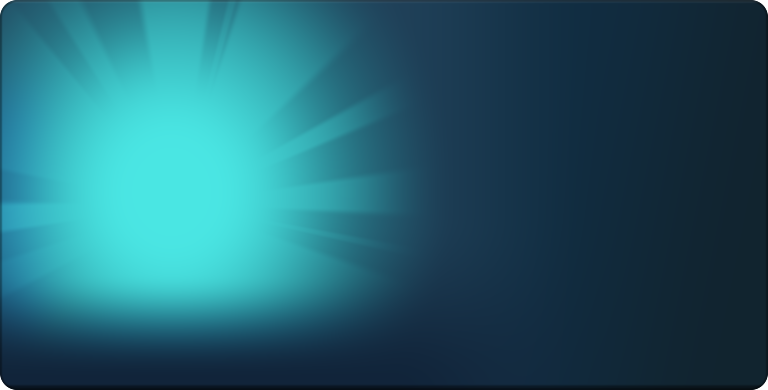
A Shadertoy shader for this background:

```glsl
// A rounded navy panel with a soft cyan glow on its left side.
// The glow is an elliptical falloff, cut off by a shadow along the floor;
// angular beams around a hub lengthen or shorten its reach.

const vec3 PAPER      = vec3(1.0);
const vec3 NAVY_NEAR  = vec3(0.125, 0.255, 0.35);
const vec3 NAVY_MID   = vec3(0.065, 0.175, 0.255);
const vec3 NAVY_FAR   = vec3(0.068, 0.14, 0.185);
const vec3 NAVY_FLOOR = vec3(0.065, 0.14, 0.225);
const vec3 CYAN       = vec3(0.29, 0.90, 0.89);
const vec3 BLUE_TINT  = vec3(-0.02, -0.04, 0.045);

const float PANEL_ASPECT = 1.969;
const float PANEL_INSET  = 0.002;
const float PANEL_RADIUS = 0.042;

const vec2 GLOW_CENTER = vec2(0.44, 0.508);
const vec2 GLOW_RADII  = vec2(0.46, 0.515);
const vec2 GLOW_FADE   = vec2(0.22, 1.60);  // falloff start and end
const vec2 FLOOR_FADE  = vec2(0.03, 0.30);  // heights of the shadow

const vec2 BEAM_HUB      = vec2(0.456, 0.477);
const vec2 BEAM_START    = vec2(0.45, 0.95); // glow distances
const vec2 BEAM_END      = vec2(1.0, 1.5);
const float BEAM_GAIN    = 0.72;
const int BEAM_COUNT     = 15;
// Each beam: direction and half width in degrees, change of reach.
const vec3 BEAMS[BEAM_COUNT] = vec3[](
    vec3(90.8, 9.8, 0.10),  vec3(108.0, 7.5, -0.15), vec3(126.0, 3.5, -0.10),
    vec3(77.0, 4.0, -0.14), vec3(75.0, 1.0, 0.12),   vec3(58.0, 15.0, 0.07),
    vec3(36.0, 7.0, -0.09), vec3(26.0, 3.3, 0.12),   vec3(15.5, 7.0, -0.07),
    vec3(3.0, 5.5, 0.10),   vec3(-11.0, 8.0, -0.10), vec3(-11.5, 1.0, 0.08),
    vec3(184.5, 4.5, 0.17), vec3(174.0, 5.0, -0.09), vec3(203.0, 5.0, 0.06));

float roundedBox(vec2 p, vec2 halfSize, float radius) {
    vec2 q = abs(p) - halfSize + radius;
    return length(max(q, 0.0)) + min(max(q.x, q.y), 0.0) - radius;
}

// Sum of the beams crossing the direction of p; wide beams have softer edges.
float beamReach(vec2 p) {
    vec2 v = p - BEAM_HUB;
    float angle = degrees(atan(v.y, v.x));
    float reach = 0.0;
    for (int i = 0; i < BEAM_COUNT; i++) {
        vec3 beam = BEAMS[i];
        float offset = abs(mod(angle - beam.x + 180.0, 360.0) - 180.0);
        float soft = min(0.6 + 0.12 * beam.y, 2.0);
        reach += beam.z * (1.0 - smoothstep(-soft, soft, offset - beam.y));
    }
    return BEAM_GAIN * reach;
}

// Dark gradient behind the glow.
vec3 backdrop(vec2 p) {
    vec3 col = mix(NAVY_NEAR, NAVY_MID, smoothstep(0.95, 1.55, p.x));
    col = mix(col, NAVY_FAR, smoothstep(1.35, 1.97, p.x + 0.2 * (0.5 - p.y)));
    float floorShade = (1.0 - smoothstep(0.0, 0.45, p.y))
                     * (1.0 - smoothstep(1.0, 1.7, p.x));
    return mix(col, NAVY_FLOOR, floorShade);
}

float glowAmount(vec2 p) {
    float d = length((p - GLOW_CENTER) / GLOW_RADII);
    float beamMask = smoothstep(BEAM_START.x, BEAM_START.y, d)
                   * (1.0 - smoothstep(BEAM_END.x, BEAM_END.y, d));
    d -= beamReach(p) * beamMask;
    float glow = 1.0 - smoothstep(GLOW_FADE.x, GLOW_FADE.y, d);
    return glow * smoothstep(FLOOR_FADE.x, FLOOR_FADE.y, p.y);
}

void mainImage(out vec4 fragColor, in vec2 fragCoord) {
    vec2 size = vec2(PANEL_ASPECT, 1.0);
    vec2 p = fragCoord / iResolution.xy * size;
    float pixel = 1.0 / iResolution.y;

    // Glow over the backdrop, with cooler midtones
    float glow = glowAmount(p);
    vec3 col = mix(backdrop(p), CYAN, glow);
    float midtone = 4.0 * glow * (1.0 - glow);
    col.r -= 0.025 * midtone;

    // Blue cast at the left rim and above the floor
    float rim = exp(-p.x * p.x / 0.018) * smoothstep(0.95, 0.65, p.y);
    float low = 1.0 - smoothstep(0.05, 0.30, p.y);
    col += BLUE_TINT * midtone * max(rim, 0.6 * low);

    // Panel rim: dark sides and floor, faint light along the top
    float edge = roundedBox(p - 0.5 * size, 0.5 * size - PANEL_INSET, PANEL_RADIUS);
    col *= 1.0 - 0.35 * smoothstep(-0.006, 0.0, edge);
    col *= 1.0 - 0.4 * (1.0 - smoothstep(0.008, 0.016, p.y));
    col += 0.07 * smoothstep(0.990, 0.996, p.y);

    col = mix(col, PAPER, smoothstep(-0.5 * pixel, 0.5 * pixel, edge - PANEL_INSET));
    fragColor = vec4(clamp(col, 0.0, 1.0), 1.0);
}
```
